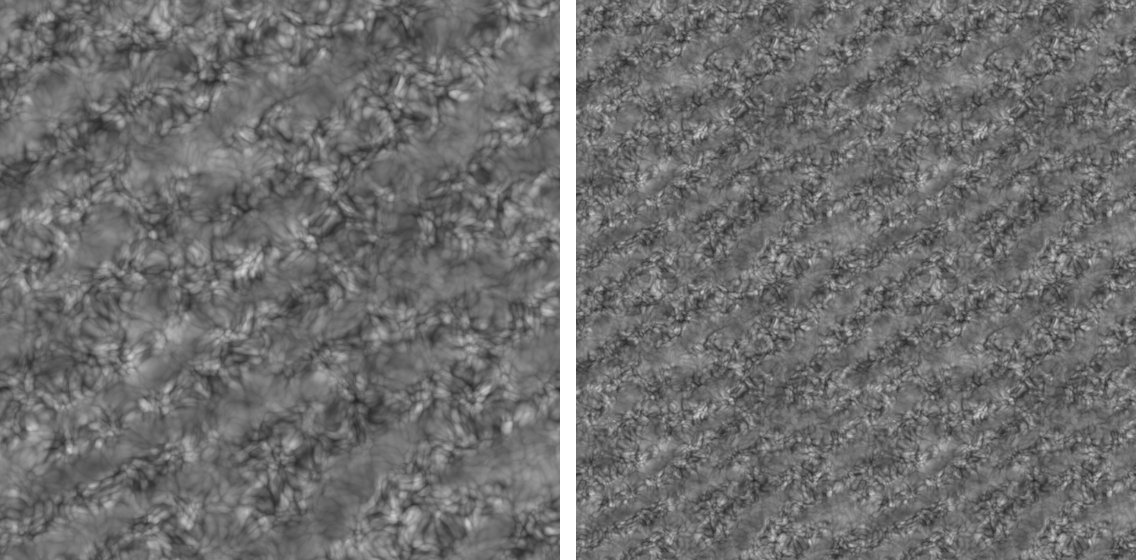
Left: one tile. Right: repeated 2 by 2.
This texture is drawn by a Shadertoy shader. Its source:

```glsl
// Seamless grey stone: soft rounded grains over cloudy, diagonally drawn patches.

const float MEAN_GREY = 0.45;
const float SKEW = 0.8;               // lifts highlights, softens shadows
const float TONE_VARIANCE = 0.0045;   // keeps the mean in place under SKEW
const float PATCH_CONTRAST = 0.11;
const float MOTTLE_CONTRAST = 0.10;
const float GRAIN_CONTRAST = 0.072;
const float FINE_CONTRAST = 0.032;
const float DOME_HEIGHT = 3.0;        // dark creases between grains
const float DOME_MEAN = 0.14;
const float GRAIN_SOFTNESS = 9.0;
const float WARP = 0.02;

// Repeats per canvas: whole numbers so that every layer tiles
const float BROAD_PATCHES = 4.0;
const float MID_PATCHES = 9.0;
const float SMALL_PATCHES = 16.0;
const float MOTTLES = 26.0;
const float COARSE_GRAINS = 46.0;
const float GRAINS = 72.0;
const float FINE_GRAINS = 112.0;

// Three random values in 0..1 for a lattice cell wrapped at the period
vec3 hashCell(vec2 cell, float period, float seed) {
    uvec3 h = uvec3(mod(cell + 0.5, period), seed);
    h = h * 1664525u + 1013904223u;
    for (int i = 0; i < 2; i++) {
        h.x += h.y * h.z;
        h.y += h.z * h.x;
        h.z += h.x * h.y;
        h ^= h >> 16u;
    }
    return vec3(h & 65535u) / 65535.0;
}

float cornerSlope(vec2 cell, vec2 offset, float period, float seed) {
    float angle = 6.28319 * hashCell(cell, period, seed).x;
    return dot(vec2(cos(angle), sin(angle)), offset);
}

// Wrapping gradient noise, centred on zero
float gradientNoise(vec2 uv, float period, float seed) {
    vec2 p = uv * period;
    vec2 cell = floor(p);
    vec2 f = p - cell;
    vec2 fade = f * f * f * (f * (f * 6.0 - 15.0) + 10.0);
    vec2 e = vec2(1.0, 0.0);
    float low = mix(cornerSlope(cell, f, period, seed),
                    cornerSlope(cell + e.xy, f - e.xy, period, seed), fade.x);
    float high = mix(cornerSlope(cell + e.yx, f - e.yx, period, seed),
                     cornerSlope(cell + e.xx, f - e.xx, period, seed), fade.x);
    return mix(low, high, fade.y);
}

// Wrapping cellular noise: softly merged domes, each with its own grey
float roundedGrains(vec2 uv, float period, float seed) {
    vec2 p = uv * period;
    vec2 cell = floor(p);
    float weightSum = 0.0;
    float greySum = 0.0;
    for (int y = -1; y <= 1; y++) {
        for (int x = -1; x <= 1; x++) {
            vec2 neighbour = cell + vec2(x, y);
            vec3 rnd = hashCell(neighbour, period, seed);
            vec2 d = neighbour + rnd.xy - p;
            float weight = exp(-GRAIN_SOFTNESS * dot(d, d));
            weightSum += weight;
            greySum += weight * (2.0 * rnd.z - 1.0);
        }
    }
    float dome = DOME_MEAN + log(weightSum) / GRAIN_SOFTNESS;
    return greySum / weightSum + DOME_HEIGHT * dome;
}

void mainImage(out vec4 fragColor, in vec2 fragCoord) {
    vec2 uv = fragCoord / iResolution.xy;

    // A whole-number shear draws the patches out towards the upper right
    vec2 slanted = vec2(uv.x - uv.y, uv.y);
    float patches = gradientNoise(slanted, BROAD_PATCHES, 1.0)
                  + gradientNoise(slanted, MID_PATCHES, 2.0)
                  + gradientNoise(uv, SMALL_PATCHES, 3.0);

    // Bend the grain lattice into irregular clumps
    vec2 bent = uv + WARP * vec2(gradientNoise(uv, SMALL_PATCHES, 4.0),
                                 gradientNoise(uv, SMALL_PATCHES, 5.0));
    float mottle = gradientNoise(bent, MOTTLES, 6.0);
    float grain = roundedGrains(bent, COARSE_GRAINS, 7.0)
                + roundedGrains(bent, GRAINS, 8.0);
    float fine = roundedGrains(bent, FINE_GRAINS, 9.0);

    // Some areas are worn smooth
    float wear = gradientNoise(slanted, MID_PATCHES, 10.0);
    float roughness = mix(0.4, 1.25, smoothstep(-0.35, 0.2, wear));

    float relief = PATCH_CONTRAST * patches
                 + roughness * (MOTTLE_CONTRAST * mottle
                              + GRAIN_CONTRAST * grain + FINE_CONTRAST * fine);
    float grey = MEAN_GREY + relief + SKEW * (relief * relief - TONE_VARIANCE);
    fragColor = vec4(vec3(clamp(grey, 0.0, 1.0)), 1.0);
}
```
